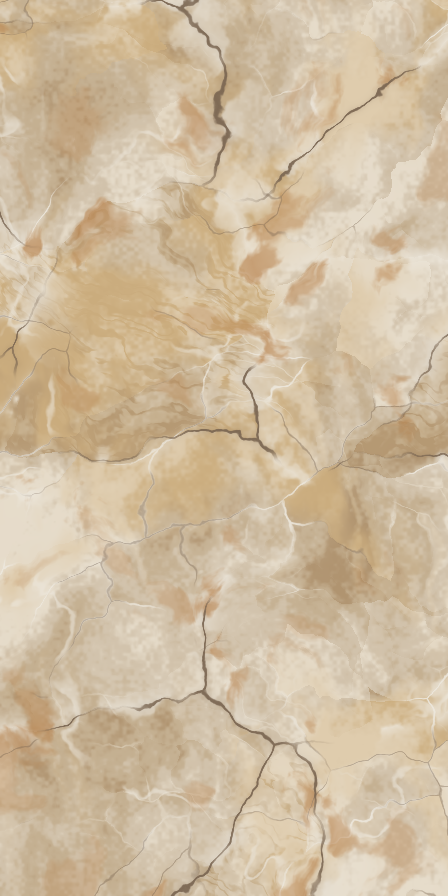
Give the GLSL for this texture, as a WebGL 2 fragment shader.

```glsl
#version 300 es
precision highp float;
// Polished cream and honey onyx marble: fractured plates, shards, pale veins and grain.

#define SEED 11.0
#define PLATE_SCALE 1.7
#define SHARD_SCALE 4.6
#define CHIP_SCALE 11.0
#define WARP 0.32
#define ROUGHNESS 0.045
#define SLANT 0.48
#define CRACK_WIDTH 0.0016
#define CLOUD_CONTRAST 1.1
#define GRAIN 0.16

uniform vec2 u_resolution;
out vec4 fragColor;

const vec3 BROWN = vec3(0.69, 0.58, 0.44);
const vec3 TAN = vec3(0.77, 0.69, 0.57);
const vec3 CREAM = vec3(0.82, 0.76, 0.67);
const vec3 IVORY = vec3(0.90, 0.86, 0.79);
const vec3 GOLD = vec3(0.81, 0.69, 0.50);
const vec3 HONEY = vec3(0.87, 0.79, 0.66);
const vec3 CHALK = vec3(0.93, 0.91, 0.87);
const vec3 UMBER = vec3(0.48, 0.40, 0.32);
const vec3 RUST = vec3(0.72, 0.51, 0.30);

vec2 hash(vec2 cell) {
  vec3 h = fract(cell.xyx * vec3(0.1031, 0.1030, 0.0973));
  h += dot(h, h.yzx + 33.33);
  return fract((h.xx + h.yz) * h.zy);
}

float noise(vec2 p) {
  vec2 i = floor(p), f = fract(p);
  f = f * f * (3.0 - 2.0 * f);
  float low = mix(hash(i).x, hash(i + vec2(1, 0)).x, f.x);
  float high = mix(hash(i + vec2(0, 1)).x, hash(i + vec2(1, 1)).x, f.x);
  return mix(low, high, f.y);
}

float fbm(vec2 p) {
  float sum = 0.0, gain = 0.516;
  for (int i = 0; i < 5; i++) {
    sum += gain * noise(p);
    p = mat2(1.6, 1.2, -1.2, 1.6) * p + 5.3;
    gain *= 0.5;
  }
  return sum;
}

// Coordinates whose first axis runs along the given angle
vec2 along(vec2 p, float angle) {
  float c = cos(angle), s = sin(angle);
  return mat2(c, -s, s, c) * p;
}

// Voronoi cell: border distance, two random values, tilt across the cell
vec4 shatter(vec2 p) {
  vec2 base = floor(p), f = fract(p), nearCell = vec2(0), nearest = vec2(9);
  for (int k = 0; k < 9; k++) {
    vec2 cell = vec2(k % 3, k / 3) - 1.0;
    vec2 r = cell + hash(base + cell) - f;
    if (dot(r, r) < dot(nearest, nearest)) { nearest = r; nearCell = cell; }
  }
  float border = 9.0;
  for (int k = 0; k < 25; k++) {
    vec2 cell = nearCell + vec2(k % 5, k / 5) - 2.0;
    vec2 r = cell + hash(base + cell) - f, gap = r - nearest;
    if (dot(gap, gap) > 1e-5) border = min(border, dot(0.5 * (r + nearest), normalize(gap)));
  }
  vec2 id = hash(base + nearCell + 41.0);
  return vec4(border, id, dot(nearest, id * 2.0 - 1.0));
}

float line(float dist, float width, float pixel) {
  return 1.0 - smoothstep(width, width + 1.3 * pixel, dist);
}

void main() {
  float pixel = 2.0 / u_resolution.y;
  vec2 p = gl_FragCoord.xy * pixel + SEED;

  // Bent and roughened space
  vec2 drift = vec2(fbm(p * 2.5 + 3.0), fbm(p * 2.5 + 17.0)) - 0.5;
  vec2 jag = vec2(fbm(p * 13.0 + 31.0), fbm(p * 13.0 + 57.0)) - 0.5;
  vec2 q = p + WARP * drift + ROUGHNESS * jag;
  vec2 slanted = along(q, SLANT) * vec2(0.8, 1.3);

  vec4 plate = shatter(slanted * PLATE_SCALE);
  vec4 shard = shatter(slanted * SHARD_SCALE + 7.0);
  vec4 chip = shatter(along(q, -SLANT) * vec2(0.7, 1.2) * CHIP_SCALE);
  float broken = smoothstep(0.38, 0.56, fbm(p * 2.1 + 23.0));
  float chipped = smoothstep(0.46, 0.60, fbm(p * 3.7 + 47.0));

  // Tone from clouds, plates and shards
  float mottle = fbm(q * 17.0 + 61.0) - 0.5;
  float tone = 0.55 + CLOUD_CONTRAST * (fbm(q * 2.8 + 13.0) - 0.5) + 0.45 * mottle;
  tone += 0.20 * (plate.y - 0.5);
  tone += broken * (0.24 * (shard.y - 0.5) + 0.22 * shard.w);
  tone += chipped * (0.14 * (chip.y - 0.5) + 0.12 * chip.w);
  float warmth = smoothstep(0.50, 0.68, fbm(q * 3.1 + 83.0) + 0.14 * (shard.z - 0.5));

  // Upright streaks in some plates, wormy bands in others
  float streaked = smoothstep(0.50, 0.56, plate.z) * smoothstep(0.38, 0.54, fbm(p * 3.0 + 37.0));
  float streak = noise(vec2(q.x + 0.12 * q.y, q.y) * vec2(48.0, 4.0)) - 0.5;
  tone += 0.20 * streaked * streak;
  warmth += 0.6 * streaked * max(streak, 0.0);
  float wormy = 1.0 - smoothstep(0.20, 0.26, plate.z);
  float bands = abs(fract(6.0 * fbm(along(q, -0.5) * vec2(5.0, 13.0))) - 0.5) * 2.0;
  tone -= wormy * (0.05 + 0.20 * smoothstep(0.55, 0.95, bands));
  warmth += 0.2 * wormy;
  tone += GRAIN * (noise(p * 115.0) - 0.5);

  vec3 color = mix(BROWN, TAN, smoothstep(0.12, 0.36, tone));
  color = mix(color, CREAM, smoothstep(0.36, 0.56, tone));
  color = mix(color, IVORY, smoothstep(0.56, 0.80, tone));
  vec3 warm = mix(GOLD, HONEY, smoothstep(0.30, 0.62, tone));
  color = mix(color, warm, 0.85 * min(warmth, 1.0));

  // Pale rims of shards and chips, and wandering threads
  float lit = smoothstep(0.44, 0.60, fbm(p * 5.0 + 29.0));
  float shardEdge = shard.x / SHARD_SCALE, chipEdge = chip.x / CHIP_SCALE;
  float rim = line(shardEdge, 0.0010, pixel) * 0.6 + exp(-shardEdge * 90.0) * 0.3;
  color = mix(color, CHALK, broken * lit * rim);
  color = mix(color, IVORY, 0.5 * chipped * lit * line(chipEdge, 0.0005, pixel));
  float thread = abs(fbm(q * 2.3 + 91.0) - 0.5);
  color = mix(color, CHALK, 0.55 * lit * (1.0 - smoothstep(0.002, 0.014, thread)));

  // Chalky crust, rust stains and dark cracks along the plates
  float plateEdge = plate.x / PLATE_SCALE;
  float crust = smoothstep(0.49, 0.58, fbm(p * 9.0 + 71.0));
  color = mix(color, CHALK, 0.75 * crust * exp(-plateEdge * 24.0));
  float stain = smoothstep(0.60, 0.74, fbm(q * 10.0 + 19.0));
  color = mix(color, RUST, stain * (0.25 + 0.45 * exp(-plateEdge * 14.0)));
  float open = smoothstep(0.42, 0.58, fbm(p * 3.3 + 53.0));
  float crack = line(plateEdge, CRACK_WIDTH, pixel) * 0.75 + exp(-plateEdge * 130.0) * 0.2;
  color = mix(color, UMBER, open * crack);
  float hairline = line(shardEdge, 0.0004, pixel) * smoothstep(0.54, 0.64, fbm(p * 4.0 + 97.0));
  color = mix(color, UMBER, 0.4 * hairline);

  fragColor = vec4(color, 1.0);
}
```
